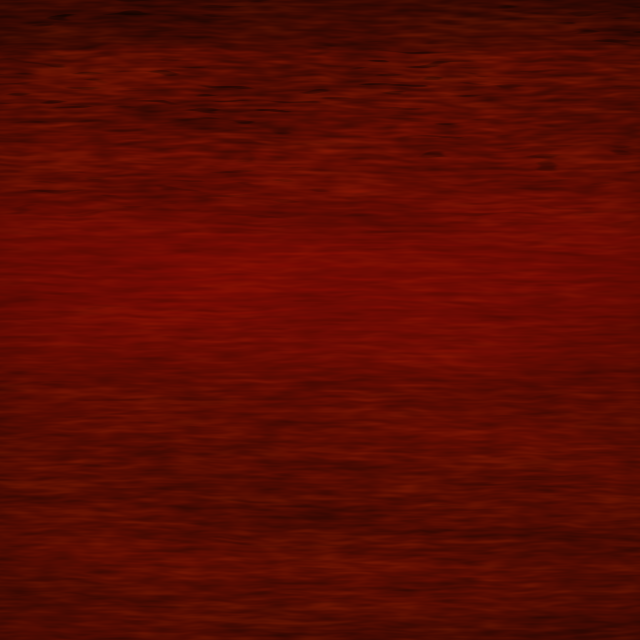
Reproduce this texture procedurally as a Shadertoy shader.

```glsl
// Dark red polished wood with horizontal grain: stretched gradient noise
// makes broad bands, streaks, crisp fibres and short dark pores, lit by a
// soft red glow across the middle and shaded towards the edges.

#define BASE_RED      0.342
#define GLOW_STRENGTH 0.100
#define GLOW_HEIGHT   0.56
#define GLOW_WIDTH    0.19
#define BAND_AMOUNT   0.070
#define STREAK_AMOUNT 0.058
#define FIBRE_AMOUNT  0.115
#define RIPPLE_PERIOD 0.0165
#define RIPPLE_AMOUNT 0.026
#define CREASE_DEPTH  0.035
#define PORE_DEPTH    0.13
#define EDGE_SHADE    0.20

// Unit gradient vector for a lattice cell.
vec2 cellGradient(vec2 cell) {
    uvec2 q = uvec2(ivec2(cell)) * uvec2(1597u, 3813u);
    uint h = (q.x ^ (q.y << 7)) * 747796u + 28913u;
    h = (h ^ (h >> 15)) * 277803u;
    h = (h ^ (h >> 13)) * 918273u;
    float angle = float((h ^ (h >> 16)) & 65535u) / 65536.0 * 6.28318;
    return vec2(cos(angle), sin(angle));
}

// Gradient noise, about -0.7 to 0.7.
float gradientNoise(vec2 p) {
    vec2 cell = floor(p);
    vec2 f = p - cell;
    vec2 w = f * f * f * (f * (f * 6.0 - 15.0) + 10.0);
    float a = dot(cellGradient(cell), f);
    float b = dot(cellGradient(cell + vec2(1, 0)), f - vec2(1, 0));
    float c = dot(cellGradient(cell + vec2(0, 1)), f - vec2(0, 1));
    float d = dot(cellGradient(cell + vec2(1, 1)), f - vec2(1, 1));
    return mix(mix(a, b, w.x), mix(c, d, w.x), w.y);
}

// Octaves of noise, each finer and weaker than the last.
float grain(vec2 p, int octaves) {
    float sum = 0.0;
    float weight = 1.0;
    for (int i = 0; i < octaves; i++) {
        sum += weight * gradientNoise(p);
        p = p * vec2(2.1, 1.9) + vec2(17.3, 41.7);
        weight *= 0.7;
    }
    return sum;
}

void mainImage(out vec4 fragColor, in vec2 fragCoord) {
    vec2 uv = fragCoord / iResolution.xy;

    // Bend the grain slightly so the lines are not ruled straight.
    vec2 p = uv;
    p.y += 0.010 * gradientNoise(uv * vec2(2.0, 4.0) + 5.0);
    p.y += 0.003 * gradientNoise(uv * vec2(13.0, 24.0) + 9.0);

    // Glow across the middle, where the grain is calmer.
    float offset = (uv.y - GLOW_HEIGHT) / GLOW_WIDTH;
    float glow = exp(-offset * offset);
    float rough = 1.0 - 0.45 * glow;
    float upper = smoothstep(0.60, 0.75, uv.y);

    // Bands, streaks and fibres, from coarse to fine.
    float band = grain(p * vec2(1.2, 9.0) + 3.0, 2);
    float blotch = gradientNoise(p * vec2(5.0, 13.0) + 61.0);
    float streak = grain(p * vec2(3.0, 48.0) + 23.0, 2);
    float fibre = grain(p * vec2(15.0, 125.0) + 71.0, 2);
    fibre += 0.5 * gradientNoise(p * vec2(5.0, 180.0) + 211.0);

    // Nearly regular ripple lines inside the glow, with finer ones between.
    float phase = p.y / RIPPLE_PERIOD + 1.2 * gradientNoise(p * vec2(3.0, 14.0));
    float ripple = sin(6.28318 * phase) + 0.5 * sin(12.56637 * phase + 9.0 * p.x);
    ripple *= 0.6 + gradientNoise(p * vec2(9.0, 40.0));

    // Thin, long, broken dark creases along the contours of a noise field.
    float contour = abs(gradientNoise(p * vec2(3.5, 36.0) + 91.0));
    float crease = 1.0 - smoothstep(0.02, 0.12, contour);
    crease *= smoothstep(-0.15, 0.3, gradientNoise(p * vec2(9.0, 50.0) + 45.0));

    // Short dark pores, densest in the upper part.
    float poreField = gradientNoise(p * vec2(17.0, 135.0) + 133.0);
    float poreZone = smoothstep(-0.25, 0.3, gradientNoise(uv * vec2(4.0, 11.0) + 37.0));
    float pore = smoothstep(0.2, 0.42, poreField) * poreZone * (0.25 + 0.75 * upper);

    // Red level of the wood.
    float red = BASE_RED + GLOW_STRENGTH * glow;
    red += BAND_AMOUNT * band * rough + 0.04 * blotch;
    red += STREAK_AMOUNT * streak * rough;
    red += FIBRE_AMOUNT * fibre * rough * (0.8 + 0.3 * upper);
    red += RIPPLE_AMOUNT * ripple * glow;
    red -= CREASE_DEPTH * crease + PORE_DEPTH * pore * rough;

    // Shade the outer edges and the darker strip along the top.
    vec2 fromCentre = abs(uv - 0.5) * 2.0;
    float edge = 0.45 * pow(fromCentre.x, 5.0) + 0.7 * pow(fromCentre.y, 7.0);
    red *= 1.0 - EDGE_SHADE * edge;
    red *= 1.0 - 0.20 * smoothstep(0.920, 0.932, p.y);
    red = clamp(red, 0.09, 0.62);

    // Slight orange tint on bright fibres, purer red in the glow.
    float tint = smoothstep(-0.1, 0.8, 0.5 * streak + 0.7 * fibre + 0.5 * blotch);
    float green = red * (0.11 + 0.06 * tint) * (1.0 - 0.35 * glow) + 0.007;
    float blue = 0.004 + 0.014 * red;
    fragColor = vec4(red, green, blue, 1.0);
}
```
